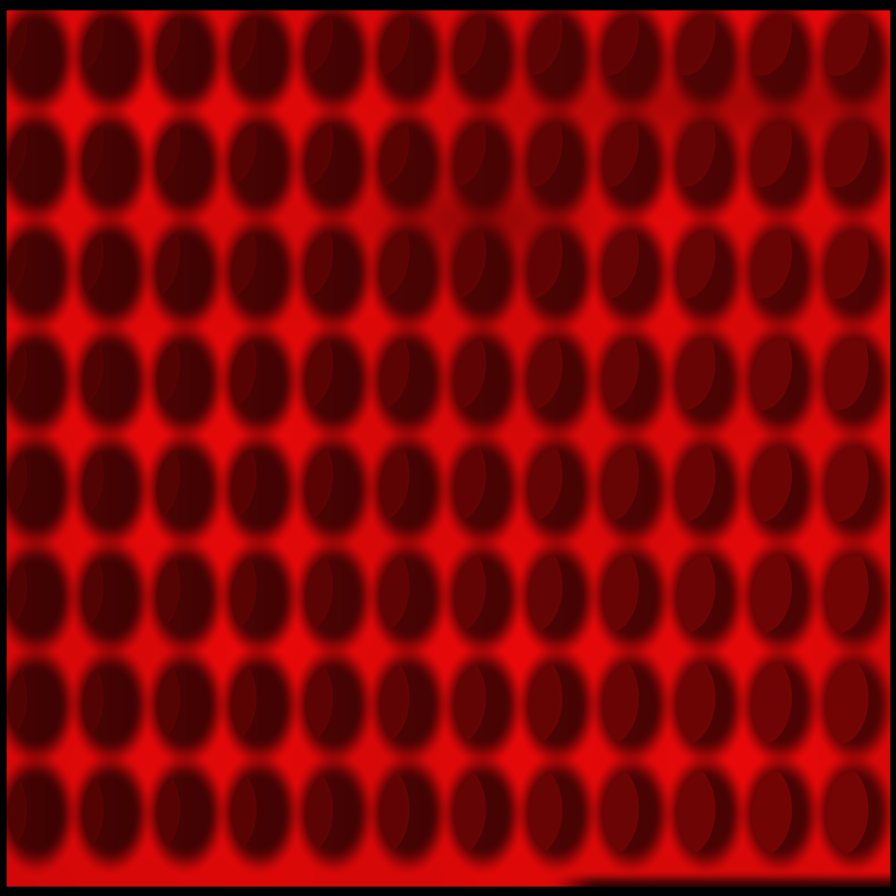
Write a three.js fragment shader that draws this pattern.

```glsl
// Grid of soft dark red oval dimples, each with a drifting lens highlight, on glowing red in a black frame.
varying vec2 vUv;

const vec2 GRID = vec2(12.0, 8.0);            // dimples across and up
const vec2 FIRST = vec2(0.0404, 0.0924);      // centre of the lower left dimple
const vec2 PITCH = vec2(0.0830, 0.1206);
const vec2 RADIUS = vec2(0.0352, 0.0525);
const vec2 FRAME_MIN = vec2(0.0075, 0.0105);
const vec2 FRAME_MAX = vec2(0.9935, 0.9885);
const float EDGE = 0.0010;
const float FALL_START = 0.72;                // dimple rim, in radii
const float FALL_END = 1.36;
const float LENS_CLIP = 0.92;
const float LENS_EDGE = 0.03;
const vec2 LENS_SHIFT_MIN = vec2(-1.29, 0.08); // highlight offset in radii, lower left
const vec2 LENS_SHIFT_MAX = vec2(-0.55, 0.60); // upper right
const vec3 RED = vec3(1.0, 0.036, 0.038);
const float GLOW = 0.87;
const float GLOW_VARIATION = 0.10;

float hash(vec2 p) {
  return fract(sin(dot(p, vec2(127.1, 311.7))) * 43758.5453);
}

float noise(vec2 p) {
  vec2 i = floor(p);
  vec2 f = fract(p);
  f = f * f * (3.0 - 2.0 * f);
  return mix(mix(hash(i), hash(i + vec2(1.0, 0.0)), f.x),
             mix(hash(i + vec2(0.0, 1.0)), hash(i + vec2(1.0, 1.0)), f.x), f.y);
}

// Position relative to a dimple, in radii
vec2 dimpleSpace(vec2 uv, vec2 cell) {
  return (uv - FIRST - cell * PITCH) / RADIUS;
}

// Soft oval patch of shade
float patchShade(vec2 uv, vec2 centre, vec2 size) {
  vec2 d = (uv - centre) / size;
  return exp(-dot(d, d));
}

// Light left between the dimples, shaded by every near neighbour
float gapLight(vec2 uv, vec2 cell) {
  float light = 1.0;
  for (int y = -1; y <= 1; y++) {
    for (int x = -1; x <= 1; x++) {
      vec2 c = cell + vec2(float(x), float(y));
      vec2 inside = step(vec2(0.0), c) * step(c, GRID - 1.0);
      float fall = smoothstep(FALL_START, FALL_END, length(dimpleSpace(uv, c)));
      light *= mix(1.0, fall, inside.x * inside.y);
    }
  }
  return light;
}

// Uneven brightness of the red ground
float groundGlow(vec2 uv) {
  float glow = GLOW + GLOW_VARIATION * (noise(uv * 7.0) - 0.5);
  glow -= 0.24 * patchShade(uv, vec2(0.85, 0.885), vec2(0.24, 0.05));
  glow -= 0.24 * patchShade(uv, vec2(0.53, 0.755), vec2(0.12, 0.045));
  float strip = smoothstep(0.61, 0.67, uv.x) * (1.0 - smoothstep(0.011, 0.029, uv.y));
  return glow * (1.0 - 0.72 * strip);
}

void main() {
  vec2 cell = clamp(floor((vUv - FIRST) / PITCH + 0.5), vec2(0.0), GRID - 1.0);
  vec2 along = cell / (GRID - 1.0);
  vec2 p = dimpleSpace(vUv, cell);

  // Dimples sunk into the ground
  float well = 0.255 + 0.045 * along.x + 0.015 * (hash(cell) - 0.5);
  well += 0.025 * (1.0 - smoothstep(-0.8, 0.5, p.x));
  float level = mix(well, groundGlow(vUv), gapLight(vUv, cell));

  // Lens highlight: overlap of the dimple and its shifted copy
  float r = length(p);
  float shifted = length(p - mix(LENS_SHIFT_MIN, LENS_SHIFT_MAX, along));
  float lens = (1.0 - smoothstep(LENS_CLIP - 0.08, LENS_CLIP + 0.03, r))
             * (1.0 - smoothstep(1.0 - LENS_EDGE, 1.0 + LENS_EDGE, shifted));
  float lensLevel = 0.30 + 0.11 * along.x + 0.05 * (1.0 - along.y) * (0.3 + 0.7 * along.x);
  lensLevel += 0.02 * smoothstep(0.88, 1.0, shifted);
  level = mix(level, lensLevel, lens);

  // Black frame
  vec2 inset = min(vUv - FRAME_MIN, FRAME_MAX - vUv);
  float panel = smoothstep(-EDGE, EDGE, min(inset.x, inset.y));

  gl_FragColor = vec4(RED * level * panel, 1.0);
}
```
